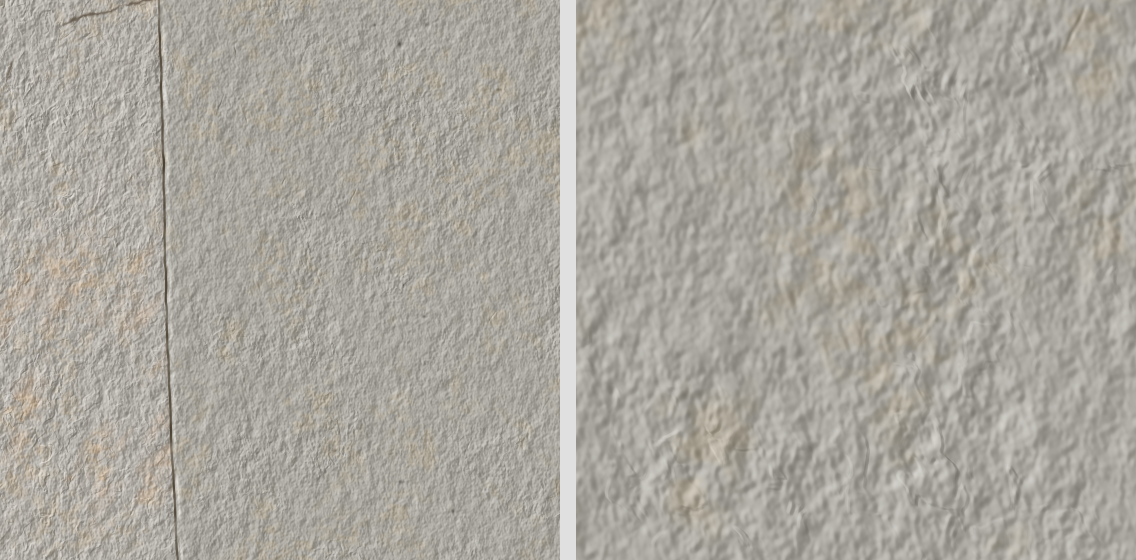
Left: the whole. Right: its middle third, enlarged.
Give the GLSL for this texture, as a WebGL 1 fragment shader.

```glsl
precision highp float;
// Two weathered grey stone slabs in raking light, split by a narrow upright joint.
uniform vec2 u_resolution;

float hash(vec2 p) {
  vec3 q = fract(vec3(p.xyx) * 0.1031);
  q += dot(q, q.yzx + 33.33);
  return fract((q.x + q.y) * q.z);
}

float noise(vec2 p) {
  vec2 i = floor(p), f = fract(p);
  f = f * f * (3.0 - 2.0 * f);
  return mix(mix(hash(i), hash(i + vec2(1.0, 0.0)), f.x),
             mix(hash(i + vec2(0.0, 1.0)), hash(i + 1.0), f.x), f.y);
}

float fbm(vec2 p) {
  float sum = 0.0, amp = 0.533;
  for (int i = 0; i < 4; i++) {
    sum += amp * noise(p);
    p = mat2(1.6, 1.2, -1.2, 1.6) * p + 17.3;
    amp *= 0.5;
  }
  return sum;
}

// Position along (x) and across (y) the segment a-b; x is clamped to 0..1.
vec2 segment(vec2 p, vec2 a, vec2 b) {
  vec2 d = b - a, q = p - a;
  float t = clamp(dot(q, d) / dot(d, d), 0.0, 1.0);
  float side = sign(q.x * d.y - q.y * d.x);
  return vec2(t, side * length(q - d * t));
}

float jointX(float y) {
  return 0.316 - 0.036 * y + 0.003 * sin(y * 5.5 + 2.8) + 0.002 * (noise(vec2(y * 45.0, 3.0)) - 0.5);
}

// Surface height: fine grain everywhere, slanted ledges on the left slab.
float height(vec2 p, float left, float rough) {
  vec2 g = p * vec2(1.0, 0.75);
  float h = 0.0, freq = 36.0;
  for (int i = 0; i < 5; i++) {
    float weight = mix(0.62, 1.0, rough) * (0.3 + 0.24 * float(i));
    h += weight * noise(g * freq + float(i) * 19.7) / freq;
    g = mat2(0.96, 0.28, -0.28, 0.96) * g;
    freq *= 1.75;
  }
  vec2 w = p + 0.012 * (vec2(noise(p * 70.0), noise(p * 70.0 + 50.0)) - 0.5);
  vec2 slant = vec2(dot(w, vec2(0.87, -0.5)), dot(w, vec2(0.5, 0.87)));
  float ledge = fbm(slant * vec2(34.0, 13.0));
  h += left * 0.005 * rough * smoothstep(0.5, 0.6, ledge);
  float chip = fbm(w * vec2(62.0, 40.0) + 9.0);
  return h + 0.0035 * rough * smoothstep(0.55, 0.64, chip);
}

// Fine steep scratches and round pits scattered over the right slab.
float marks(vec2 p) {
  float shade = 0.0;
  for (int i = 0; i < 26; i++) {
    float k = float(i);
    vec2 a = vec2(0.34 + 0.66 * hash(vec2(k, 1.0)), hash(vec2(k, 2.0)));
    float tilt = mix(-0.1, 0.6, hash(vec2(k, 3.0)));
    vec2 b = a + mix(0.012, 0.045, hash(vec2(k, 4.0))) * vec2(sin(tilt), cos(tilt));
    vec2 s = segment(p + 0.004 * (noise(p * 120.0) - 0.5), a, b);
    float fade = (0.2 + 0.8 * sin(3.14 * s.x)) * (0.4 + 0.6 * hash(vec2(k, 5.0)));
    shade += fade * (0.10 * exp(-pow((s.y - 0.0022) / 0.0014, 2.0))
                   - 0.14 * exp(-pow(s.y / 0.0012, 2.0)));
  }
  for (int i = 0; i < 9; i++) {
    float k = float(i);
    vec2 q = p - vec2(0.36 + 0.62 * hash(vec2(k, 7.0)), hash(vec2(k, 8.0)));
    float r = mix(0.0025, 0.005, hash(vec2(k, 9.0)));
    shade += 0.09 * exp(-dot(q - vec2(r, -r), q - vec2(r, -r)) / (r * r))
           - 0.22 * exp(-dot(q, q) / (r * r));
  }
  return shade;
}

// Broken crack across the upper left corner.
float crack(vec2 p) {
  vec2 w = p + 0.014 * (vec2(fbm(p * 45.0), fbm(p * 45.0 + 30.0)) - 0.5);
  float d = abs(segment(w, vec2(-0.01, 0.79), vec2(0.035, 0.925)).y);
  d = min(d, abs(segment(w, vec2(0.035, 0.925), vec2(0.13, 0.965)).y));
  d = min(d, abs(segment(w, vec2(0.13, 0.965), vec2(0.28, 1.005)).y));
  return exp(-pow(d / 0.0026, 2.0)) * smoothstep(0.1, 0.5, noise(p * 32.0));
}

void main() {
  vec2 p = gl_FragCoord.xy / u_resolution;
  float x = p.x - jointX(p.y);
  float left = 1.0 - smoothstep(-0.002, 0.002, x);

  // Roughness patches, with a worn scar near the middle
  vec2 scar = (p - vec2(0.55, 0.5)) / vec2(0.045, 0.12);
  float patches = smoothstep(0.48, 0.7, fbm(p * 10.0 + 4.0));
  float rough = mix(0.6 * patches + 0.6 * exp(-dot(scar, scar)), 0.6 + 0.4 * patches, left);

  // Relief lit from the upper left; shadows cut deeper than highlights
  vec2 toLight = 0.0011 * vec2(-0.85, 0.53);
  float slope = (height(p - toLight, left, rough) - height(p + toLight, left, rough)) / 0.0022;
  float shade = 0.125 * slope / (1.0 + 0.3 * abs(slope));
  shade *= slope < 0.0 ? 1.12 : 0.95;
  shade += 0.022 * (fbm(p * 14.0) - 0.5) + 0.07 * (fbm(p * vec2(170.0, 125.0)) - 0.5);
  shade += marks(p) * (1.0 - left);

  // Grey stone with faint, crumbled ochre and rosy stains
  vec3 stone = mix(vec3(0.658, 0.649, 0.622), vec3(0.688, 0.675, 0.65), left);
  float crumbs = smoothstep(0.35, 0.65, fbm(p * vec2(60.0, 75.0) + 40.0));
  float stain = smoothstep(0.46, 0.7, fbm(p * vec2(17.0, 15.0) + 21.0)) * crumbs;
  vec2 slant = vec2(dot(p, vec2(0.87, -0.5)), dot(p, vec2(0.5, 0.87)));
  float streak = smoothstep(0.45, 0.7, fbm(slant * vec2(24.0, 8.0) + 8.0)) * (0.35 + 0.65 * crumbs);
  streak *= left * smoothstep(0.75, 0.4, p.y) * smoothstep(0.0, 0.15, p.y);
  stone += vec3(0.022, 0.001, -0.03) * stain;
  stone += vec3(0.042, 0.0, -0.035) * streak;
  vec3 color = stone + shade * vec3(1.0, 1.0, 1.02);

  color = mix(color, vec3(0.36, 0.31, 0.25), 0.75 * crack(p) * left);

  // Joint: dark gap beside a pale, worn slab edge
  float wear = noise(vec2(p.y * 60.0, 5.0));
  color += 0.11 * (0.5 + wear) * exp(-pow((x - 0.007) / 0.0035, 2.0));
  color -= 0.07 * wear * exp(-pow((x + 0.006) / 0.004, 2.0));
  float gap = 1.0 - smoothstep(0.0009, 0.0031, abs(x));
  color = mix(color, vec3(0.29, 0.25, 0.19), gap * (0.5 + 0.5 * wear));

  gl_FragColor = vec4(clamp(color, 0.0, 1.0), 1.0);
}
```
